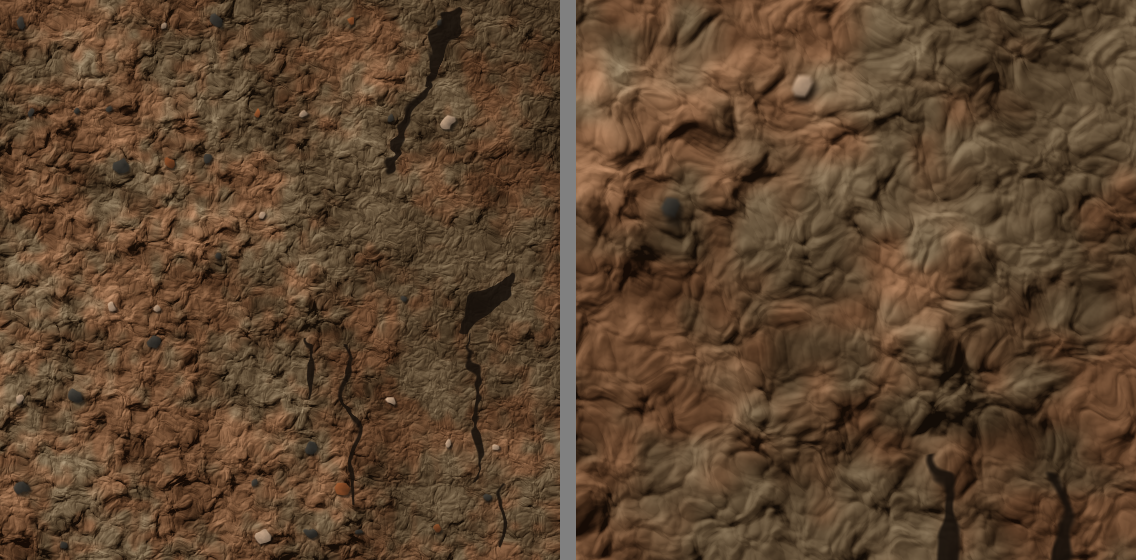
Left: the whole. Right: its middle third, enlarged.
Give the GLSL for this texture, as a Shadertoy shader.

```glsl
// Dry, crumbly brown soil with scattered pebbles and a few dark cracks.
// Layers of rounded crumbs form a height field, lit from the upper left;
// the resulting tone is mapped to an earth colour ramp.

vec2 hash2(vec2 p) {
    vec3 q = fract(p.xyx * vec3(0.1031, 0.1030, 0.0973));
    q += dot(q, q.yzx + 33.33);
    return fract((q.xx + q.yz) * q.zy);
}

float noise(vec2 p) {
    vec2 i = floor(p), f = fract(p);
    f = f * f * (3.0 - 2.0 * f);
    return mix(mix(hash2(i).x, hash2(i + vec2(1, 0)).x, f.x),
               mix(hash2(i + vec2(0, 1)).x, hash2(i + vec2(1, 1)).x, f.x), f.y);
}

float fbm(vec2 p) {
    float sum = 0.0, amp = 0.5;
    for (int i = 0; i < 4; i++) {
        sum += amp * noise(p);
        p = mat2(1.6, 1.2, -1.2, 1.6) * p + 7.3;
        amp *= 0.5;
    }
    return sum;
}

// Highest of the domes of random size scattered one per cell
float crumbs(vec2 p) {
    vec2 cell = floor(p);
    float top = 0.0;
    for (int y = -1; y <= 1; y++)
    for (int x = -1; x <= 1; x++) {
        vec2 id = cell + vec2(x, y);
        vec2 q = p - id - 0.1 - 0.8 * hash2(id);
        vec2 shape = hash2(id + 57.0);
        q.x += (shape.y - 0.5) * q.y;
        float radius = 0.3 + 0.5 * shape.x;
        top = max(top, radius * (1.0 - dot(q, q) / (radius * radius)));
    }
    return top;
}

// Crumbs are coarse on the left and finer on the right
float soilHeight(vec2 p) {
    float coarse = 1.0 - 0.6 * smoothstep(0.45, 0.9, p.x + 0.6 * (noise(p * 4.0) - 0.5));
    p += 0.016 * (vec2(noise(p * 38.0), noise(p * 38.0 + 19.0)) - 0.5);
    p += 0.006 * (vec2(noise(p * 110.0), noise(p * 110.0 + 43.0)) - 0.5);
    float h = 0.016 * crumbs(p * 8.0 + 3.0);
    h += coarse * 0.016 * crumbs(p * 22.0);
    h += coarse * 0.010 * crumbs(p * 45.0 + 11.0);
    h += 0.005 * crumbs(p * 88.0 + 5.0);
    return h + 0.0022 * crumbs(p * 165.0 + 23.0);
}

// Ragged, tapering fissure from a to b
float crack(vec2 p, vec2 a, vec2 b, float width) {
    p += 0.035 * (vec2(noise(p * 17.0), noise(p * 17.0 + 31.0)) - 0.5);
    p += 0.012 * (vec2(noise(p * 70.0), noise(p * 70.0 + 13.0)) - 0.5);
    vec2 along = b - a;
    float t = clamp(dot(p - a, along) / dot(along, along), 0.0, 1.0);
    float halfWidth = width * (0.35 + 0.65 * sin(3.14 * t)) * (0.3 + 0.9 * noise(p * 32.0));
    return 1.0 - smoothstep(-0.001, 0.0025, length(p - a - t * along) - halfWidth);
}

// Angular stone outline: three random slab pairs
float stone(vec2 q, float turn, float radius) {
    float d = 0.0;
    for (int i = 0; i < 3; i++) {
        float angle = turn * 6.28 + float(i) * 1.05;
        d = max(d, abs(dot(q, vec2(cos(angle), sin(angle)))) * (1.0 + 0.22 * float(i)));
    }
    return mix(d, length(q), 0.4) - radius;
}

void mainImage(out vec4 fragColor, in vec2 fragCoord) {
    vec2 p = fragCoord / iResolution.y;
    vec2 toLight = vec2(-0.6, 0.8);

    // Relief shading, hollows and cast shadows
    float h = soilHeight(p);
    float slope = (h - soilHeight(p + toLight * 0.0025)) / 0.0025;
    float shadow = 0.0;
    for (int i = 1; i <= 3; i++) {
        float reach = 0.007 * float(i);
        shadow = max(shadow, soilHeight(p + toLight * reach) - h - 0.35 * reach);
    }
    float tone = 0.41 + 0.13 * slope / (1.0 + 0.4 * abs(slope));
    tone += 9.0 * (h - 0.017) - 0.16 * smoothstep(0.0, 0.008, shadow);
    tone += 0.22 * (fbm(p * 6.0) - 0.47) + 0.13 * (fbm(p * 120.0) - 0.47);

    // Earth ramp, drifting between rusty and grey brown
    tone = clamp(tone, 0.08, 0.74);
    vec3 color = vec3(1.0, 0.87, 0.745) * pow(vec3(tone), vec3(1.0, 1.16, 1.38));
    float rust = fbm(p * 9.0 + 40.0) + 0.35 * (noise(p * 50.0) - 0.5) - 0.2 * (p.x - 0.5);
    color *= mix(vec3(0.95, 1.02, 1.03), vec3(1.07, 0.97, 0.91), smoothstep(0.3, 0.65, rust));

    // Sparse pebbles: slate, pale and a few rusty ones
    vec2 grid = p * 12.0, id = floor(grid);
    vec2 kind = hash2(id + 91.0), size = hash2(id + 17.0);
    vec2 q = grid - id - 0.32 - 0.36 * hash2(id + 5.0);
    q += 0.08 * (vec2(noise(grid * 6.0), noise(grid * 6.0 + 9.0)) - 0.5);
    float radius = 0.07 + 0.11 * size.x * size.x;
    float present = step(kind.x, 0.24);
    float body = present * (1.0 - smoothstep(-0.02, 0.025, stone(q, size.y, radius)));
    float shade = present * (1.0 - smoothstep(-0.03, 0.05, stone(q + toLight * 0.05, size.y, radius)));
    vec3 mineral = kind.y < 0.55 ? vec3(0.21, 0.20, 0.18)
                 : kind.y < 0.9 ? vec3(0.68, 0.57, 0.47) : vec3(0.52, 0.29, 0.15);
    mineral *= 0.95 + 0.3 * clamp(dot(q, toLight) / radius, -1.0, 1.0) + 0.5 * (fbm(p * 70.0) - 0.47);
    color = mix(color * (1.0 - 0.55 * shade), mineral, 0.92 * body);

    // Forked fissure, deep hollow and hairline cracks
    float gap = crack(p, vec2(0.83, 0.99), vec2(0.75, 0.85), 0.016);
    gap = max(gap, crack(p, vec2(0.77, 0.88), vec2(0.69, 0.70), 0.010));
    gap = max(gap, crack(p, vec2(0.91, 0.51), vec2(0.84, 0.42), 0.026));
    gap = max(gap, crack(p, vec2(0.85, 0.41), vec2(0.85, 0.15), 0.004));
    gap = max(gap, crack(p, vec2(0.62, 0.38), vec2(0.63, 0.10), 0.006));
    gap = max(gap, crack(p, vec2(0.90, 0.14), vec2(0.88, 0.03), 0.004));
    gap = max(gap, crack(p, vec2(0.55, 0.40), vec2(0.55, 0.30), 0.004));
    color = mix(color, vec3(0.085, 0.06, 0.04), 0.88 * gap);

    fragColor = vec4(color, 1.0);
}
```
